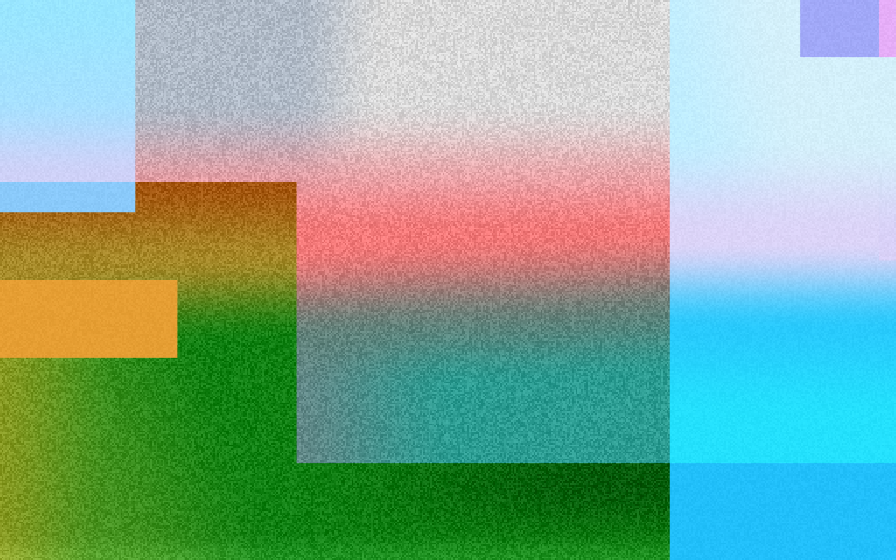
This background is drawn by a Shadertoy shader. Its source:

```glsl
float hash(vec2 p) {
    vec3 q = fract(vec3(p.xyx) * 0.1031);
    q += dot(q, q.yzx + 33.33);
    return fract((q.x + q.y) * q.z);
}

// Antialiased box mask; lo and hi are opposite corners
float box(vec2 p, vec2 lo, vec2 hi, vec2 px) {
    vec2 a = clamp((p - lo) / px + 0.5, 0.0, 1.0);
    vec2 b = clamp((hi - p) / px + 0.5, 0.0, 1.0);
    return a.x * a.y * b.x * b.y;
}

// Fades from base to tint as h falls from top to bottom
vec3 fadeDown(vec3 base, vec3 tint, float top, float bottom, float h) {
    return mix(base, tint, 1.0 - smoothstep(bottom, top, h));
}

float softWave(vec2 p) {
    return 0.6 * sin(p.x * 9.0 + p.y * 4.0) + 0.4 * sin(p.x * 17.0 - p.y * 7.0);
}

vec3 meadow(vec2 p) {
    vec3 soil = fadeDown(vec3(0.64, 0.32, 0.05), vec3(0.65, 0.54, 0.16), 0.69, 0.52, p.y);
    vec3 olive = vec3(0.54, 0.60, 0.13);
    vec3 leaf = mix(vec3(0.27, 0.57, 0.12), vec3(0.06, 0.50, 0.07),
                    smoothstep(0.06, 0.28, p.x + 0.22 * (p.y - 0.25)));
    vec3 grass = mix(olive, leaf, smoothstep(-0.02, 0.13, p.x));
    float shade = smoothstep(0.30, 0.70, p.x) * smoothstep(0.0, 0.14, p.y);
    grass = mix(grass, vec3(0.01, 0.35, 0.03), shade);
    grass += vec3(0.06, 0.07, 0.06) * (1.0 - smoothstep(0.0, 0.05, p.y));
    return fadeDown(soil, grass, 0.54, 0.38, p.y - 0.08 * (p.x - 0.2));
}

vec3 sunset(vec2 p) {
    vec3 mist = vec3(0.69, 0.73, 0.78);
    vec3 cloud = vec3(0.85);
    float edge = p.x + 0.012 * softWave(p) - 0.06 * (p.y - 0.85);
    vec3 c = mix(mist, cloud, smoothstep(0.32, 0.44, edge));
    c = fadeDown(c, vec3(0.93, 0.59, 0.61), 0.82, 0.63, p.y);
    c = fadeDown(c, vec3(0.95, 0.47, 0.47), 0.68, 0.58, p.y);

    // The warm band sinks lower toward the left
    float h = p.y - 0.10 * (p.x - 0.54) + 0.004 * softWave(p);
    c = fadeDown(c, vec3(0.38, 0.51, 0.48), 0.58, 0.41, h);
    vec3 teal = mix(vec3(0.39, 0.53, 0.53), vec3(0.17, 0.61, 0.57),
                    smoothstep(0.31, 0.52, p.x));
    return fadeDown(c, teal, 0.44, 0.31, h);
}

vec3 horizon(vec2 p) {
    vec3 c = mix(vec3(0.75, 0.93, 1.0), vec3(0.83, 0.94, 0.98),
                 smoothstep(0.74, 0.90, p.x + 0.15 * (p.y - 0.8)));
    c = fadeDown(c, vec3(0.86, 0.83, 0.97), 0.76, 0.58, p.y);
    c = fadeDown(c, vec3(0.16, 0.79, 0.99), 0.57, 0.41, p.y);
    return fadeDown(c, vec3(0.14, 0.88, 0.99), 0.43, 0.25, p.y);
}

vec3 paleSky(vec2 p) {
    vec3 c = fadeDown(vec3(0.60, 0.90, 1.0), vec3(0.65, 0.88, 1.0), 1.0, 0.80, p.y);
    return fadeDown(c, vec3(0.81, 0.82, 0.97), 0.83, 0.68, p.y);
}

void mainImage(out vec4 fragColor, in vec2 fragCoord) {
    vec2 p = fragCoord / iResolution.xy;
    vec2 px = 1.0 / iResolution.xy;

    // Shared panel boundaries
    float skyRight = 0.151;
    float stepX = 0.331;
    float seaLeft = 0.7475;
    float ledge = 0.675;
    float base = 0.173;
    float stripLeft = 0.981;

    // Central stepped panel over the ground
    float panel = max(box(p, vec2(-1.0, ledge), vec2(2.0), px),
                      box(p, vec2(stepX, base), vec2(2.0), px));
    vec3 color = mix(meadow(p), sunset(p), panel);
    float grainAmount = 0.15;

    // Left sky and its overlapping band
    float sky = box(p, vec2(-1.0, 0.621), vec2(skyRight, 2.0), px);
    vec3 skyColor = mix(vec3(0.54, 0.79, 0.98), paleSky(p),
                        box(p, vec2(-1.0, ledge), vec2(2.0), px));
    color = mix(color, skyColor, sky);

    // Orange bar
    float bar = box(p, vec2(-1.0, 0.361), vec2(0.198, 0.5), px);
    color = mix(color, vec3(0.90, 0.62, 0.20), bar);

    // Right column, deeper water and narrow strip
    float sea = box(p, vec2(seaLeft, -1.0), vec2(2.0), px);
    vec3 seaColor = mix(horizon(p), vec3(0.13, 0.75, 0.98),
                        box(p, vec2(-1.0), vec2(2.0, base), px));
    vec3 stripColor = fadeDown(vec3(0.83, 0.94, 0.98), vec3(0.85, 0.82, 0.97), 0.76, 0.57, p.y);
    seaColor = mix(seaColor, stripColor, box(p, vec2(stripLeft, 0.535), vec2(2.0), px));
    color = mix(color, seaColor, sea);

    // Corner tiles
    color = mix(color, vec3(0.63, 0.66, 0.97), box(p, vec2(0.893, 0.898), vec2(stripLeft, 2.0), px));
    color = mix(color, vec3(0.90, 0.68, 0.97), box(p, vec2(stripLeft, 0.898), vec2(2.0), px));

    // Film grain, finer on the smooth panels
    grainAmount = mix(grainAmount, 0.04, max(max(sky, bar), sea));
    vec2 cell = floor(fragCoord / iResolution.y * 320.0);
    color += grainAmount * (hash(cell) - 0.5);
    fragColor = vec4(clamp(color, 0.0, 1.0), 1.0);
}
```
